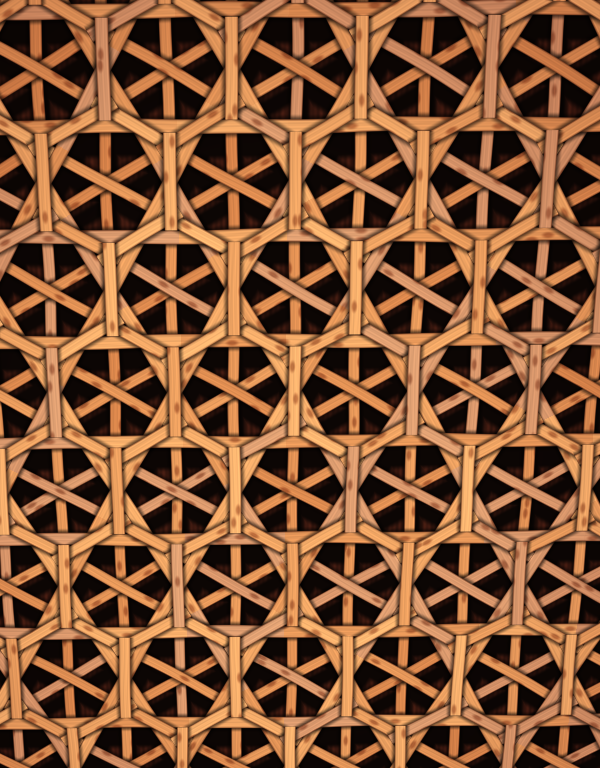
Give the GLSL for this pattern, as a Shadertoy shader.

```glsl
// Woven cane lattice over dark wood, seen with a slight downward taper.
// Six families of parallel strands: three frame hexagons, three run through
// their centres and rise over the frame only around the hexagon corners.

#define FRAME_HALF 0.112
#define SPOKE_HALF 0.094
#define RISE_REACH 0.77
#define CONTACT 0.62
#define WOBBLE 0.014
#define SHADOW_SHIFT vec2(-0.07, 0.30)
#define CANE_LIGHT vec3(0.97, 0.71, 0.45)
#define CANE_MID vec3(0.83, 0.51, 0.29)
#define CANE_PINK vec3(0.83, 0.60, 0.46)
#define CANE_EDGE vec3(0.36, 0.17, 0.09)
#define WOOD vec3(0.23, 0.095, 0.06)
#define GAP_BLACK vec3(0.045, 0.022, 0.015)

const float ROW = 1.7320508; // row height, in column spacings

float hash(vec2 p) {
    return fract(sin(dot(p, vec2(127.1, 311.7))) * 4375.85);
}

// Distance to the nearest scattered cell point
float cells(vec2 p) {
    vec2 id = floor(p);
    float nearest = 2.0;
    for (int j = -1; j <= 1; j++)
        for (int i = -1; i <= 1; i++) {
            vec2 c = id + vec2(i, j);
            vec2 point = c + vec2(hash(c), hash(c + 41.3));
            nearest = min(nearest, length(p - point));
        }
    return nearest;
}

// Column spacings across and up; hexagon centre at the origin
vec2 latticeSpace(vec2 uv, float top, out float spacing) {
    float down = top - uv.y + 0.007 * (uv.x - 0.4);
    spacing = 0.1097 - 0.0152 * down;
    float row = (down - 0.0167) * (5.013 + 0.726 * (down + 0.0167));
    return vec2((uv.x - 0.386 - 0.0065 * down) / spacing, ROW * (1.5 - row));
}

// Nearest strand of a family: offset across, position along, index
vec3 strand(vec2 g, float degrees, float pitch, float shift) {
    float a = radians(degrees);
    vec2 n = vec2(cos(a), sin(a));
    float u = dot(g, n) / pitch - shift;
    float k = floor(u + 0.5);
    float along = dot(g, vec2(-n.y, n.x));
    float bend = sin(along * 1.3 + k * 2.1 + degrees) + 0.5 * sin(along * 2.9 - k);
    return vec3((u - k) * pitch + WOBBLE * bend, along, k);
}

vec3 spoke(vec2 g, int i) { return strand(g, -60.0 * float(i), 1.0, 0.0); }
vec3 frame(vec2 g, int i) { return strand(g, 30.0 + 120.0 * float(i), ROW, 0.5); }

// Cane surface: rounded profile, fibres, tint per stretch and stains
vec3 cane(vec3 s, float halfWidth, float seed, float level) {
    float across = s.x / halfWidth;
    vec2 piece = vec2(s.z + seed * 17.0, floor(s.y / ROW + 0.5));
    float tint = hash(piece);
    float fibre = sin(across * 9.0 + sin(s.y * 2.3 + s.z) * 2.0)
                + 0.6 * sin(across * 17.0 + s.y * 1.7 + seed);
    float spot = cells(vec2(s.y * 1.6, s.z * 5.3 + seed * 9.0 + across * 0.35));
    vec3 c = mix(CANE_MID, CANE_LIGHT, clamp(level + 0.5 * (tint - 0.5), 0.0, 1.0));
    c = mix(c, CANE_PINK, 0.75 * step(0.72, hash(piece + 7.7)));
    c *= 1.0 + 0.03 * fibre + 0.04 * across;
    c = mix(c, c * vec3(0.68, 0.52, 0.45), 0.75 * smoothstep(0.22, 0.06, spot));
    return mix(c, CANE_EDGE, 0.8 * smoothstep(0.68, 1.08, abs(across)));
}

// Lay one strand over the colour, darkening what lies just beneath it
void lay(inout vec3 col, vec3 s, float halfWidth, float mask, float seed, float level, float aa) {
    float d = abs(s.x) - halfWidth;
    col *= 1.0 - CONTACT * mask * smoothstep(0.09, -0.01, d);
    col = mix(col, cane(s, halfWidth, seed, level), mask * smoothstep(aa, -aa, d));
}

void mainImage(out vec4 fragColor, in vec2 fragCoord) {
    vec2 uv = fragCoord / iResolution.x;
    float top = iResolution.y / iResolution.x;
    float spacing;
    vec2 g = latticeSpace(uv, top, spacing);
    float aa = 0.75 / (spacing * iResolution.x);

    // Wood behind, with the shadow of the weave
    float grain = sin(g.x * 31.0 + sin(g.y * 1.1) * 2.0) + sin(g.x * 73.0 + g.y * 0.9);
    float shade = 1.0;
    for (int i = 0; i < 3; i++) {
        vec2 h = g + SHADOW_SHIFT;
        shade = min(shade, abs(spoke(h, i).x) - SPOKE_HALF);
        shade = min(shade, abs(frame(h, i).x) - FRAME_HALF - 0.04);
    }
    vec3 col = mix(GAP_BLACK, WOOD * (1.0 + 0.12 * grain), smoothstep(-0.02, 0.10, shade));

    // Spokes below, frame above them
    for (int i = 0; i < 3; i++)
        lay(col, spoke(g, i), SPOKE_HALF, 1.0, float(i), 0.30, aa);
    for (int i = 0; i < 3; i++)
        lay(col, frame(g, i), FRAME_HALF, 1.0, float(i) + 3.0, 0.62, aa);

    // Spokes that rise over the frame, upright ones last
    for (int i = 2; i >= 0; i--) {
        vec3 s = spoke(g, i);
        float fromCorner = abs(mod(s.y / ROW + s.z, 2.0) - 1.0) * ROW;
        float mask = smoothstep(RISE_REACH + aa, RISE_REACH - aa, fromCorner);
        lay(col, s, SPOKE_HALF + 0.008, mask, float(i) + 6.0, 0.78, aa);
    }

    // Lamp glow: warm low centre, duller and redder toward the top corners
    vec2 away = (uv - vec2(0.45, 0.42 * top)) * vec2(0.9, 0.8);
    float dim = smoothstep(0.25, 0.85, length(away));
    col *= mix(vec3(1.03, 1.02, 1.0), vec3(0.87, 0.78, 0.76), dim);
    fragColor = vec4(clamp(col, 0.0, 1.0), 1.0);
}
```
